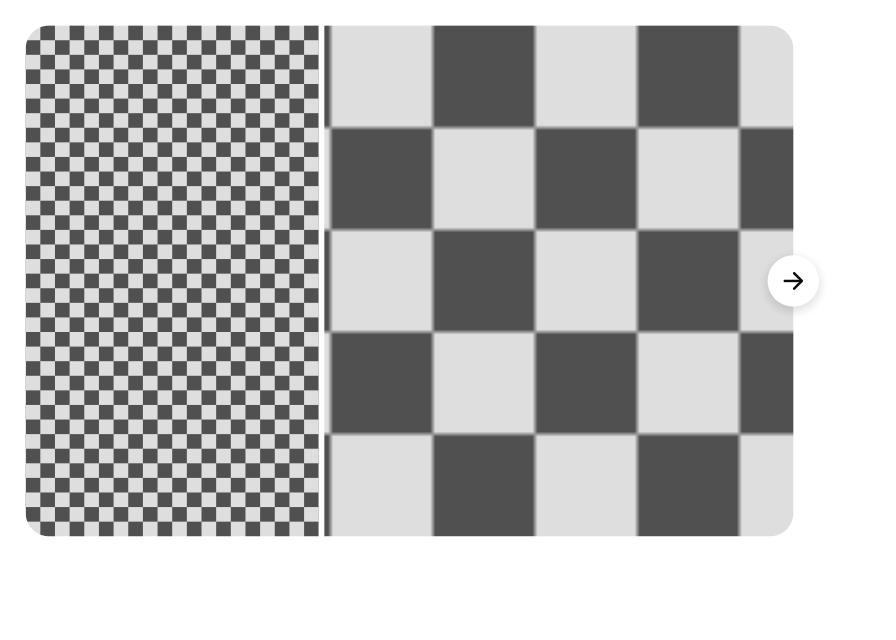
A Shadertoy shader for this pattern:

```glsl
// Layout, measured on a 768 x 549 grid stretched over the canvas
const vec2 GRID = vec2(768.0, 549.0);
const vec2 PANEL_MIN = vec2(22.0, 89.0);
const vec2 PANEL_MAX = vec2(680.0, 527.0);
const float CORNER_RADIUS = 20.0;
const float GAP_LEFT = 273.2;
const float GAP_RIGHT = 278.0;

// Checkers
const vec2 FINE_COUNT = vec2(20.0, 35.0);
const float COARSE_ROWS = 5.0;
const float COARSE_START = 283.4;
const float COARSE_SOFTNESS = 2.2;

// Round button
const vec2 BUTTON_CENTER = vec2(680.0, 308.0);
const float BUTTON_RADIUS = 22.0;
const float SHADOW_DROP = 3.0;
const float SHADOW_SPREAD = 9.0;
const float SHADOW_STRENGTH = 0.14;
const float ARROW_REACH = 7.3;
const float ARROW_HEAD = 6.6;
const float ARROW_HALF_WIDTH = 1.05;

// Colours
const vec3 PAPER = vec3(1.0);
const vec3 LIGHT = vec3(0.87);
const vec3 DARK = vec3(0.315);
const vec3 INK = vec3(0.04);

float coverage(float dist, float pixel) {
    return clamp(0.5 - dist / pixel, 0.0, 1.0);
}

float roundedBox(vec2 p, vec2 halfSize, float radius) {
    vec2 q = abs(p) - halfSize + radius;
    return length(max(q, 0.0)) + min(max(q.x, q.y), 0.0) - radius;
}

float segment(vec2 p, vec2 a, vec2 b) {
    vec2 ab = b - a;
    return length(p - a - ab * clamp(dot(p - a, ab) / dot(ab, ab), 0.0, 1.0));
}

// Soft checker whose outer rows stay crisp at the panel border
vec3 checker(vec2 p, vec2 cell, float rows, float softness) {
    vec2 q = p / cell;
    vec2 blur = softness / cell;
    q.y = clamp(q.y, blur.y, rows - blur.y);
    vec2 parity = 1.0 - 2.0 * mod(floor(q), 2.0);
    vec2 edge = 0.5 - abs(fract(q) - 0.5);
    vec2 wave = parity * clamp(edge / blur, 0.0, 1.0);
    return mix(DARK, LIGHT, 0.5 + 0.5 * wave.x * wave.y);
}

// Shaft and mirrored head strokes
float arrow(vec2 p) {
    vec2 tip = vec2(ARROW_REACH, 0.0);
    float shaft = segment(p, -tip, tip);
    float head = segment(vec2(p.x, abs(p.y)), tip, tip + ARROW_HEAD * vec2(-1.0, 1.0));
    return min(shaft, head) - ARROW_HALF_WIDTH;
}

void mainImage(out vec4 fragColor, in vec2 fragCoord) {
    vec2 p = fragCoord / iResolution.xy * GRID;
    float pixel = GRID.y / iResolution.y;
    vec2 panelSize = PANEL_MAX - PANEL_MIN;

    // Fine checker on the left, enlarged one on the right
    vec2 fineCell = vec2(GAP_LEFT - PANEL_MIN.x, panelSize.y) / FINE_COUNT;
    vec2 coarseCell = vec2(panelSize.y / COARSE_ROWS);
    vec3 fine = checker(p - PANEL_MIN, fineCell, FINE_COUNT.y, 0.5 * pixel);
    vec3 coarse = checker(p - vec2(COARSE_START, PANEL_MIN.y), coarseCell,
                          COARSE_ROWS, max(COARSE_SOFTNESS, 0.5 * pixel));
    vec3 pattern = p.x < 0.5 * (GAP_LEFT + GAP_RIGHT) ? fine : coarse;

    // Rounded panel split by the gap
    float panel = roundedBox(p - 0.5 * (PANEL_MIN + PANEL_MAX), 0.5 * panelSize, CORNER_RADIUS);
    float gap = max(GAP_LEFT - p.x, p.x - GAP_RIGHT);
    float mask = coverage(panel, pixel) * (1.0 - coverage(gap, pixel));
    vec3 color = mix(PAPER, pattern, mask);

    // Button with its shadow and arrow
    vec2 b = p - BUTTON_CENTER;
    float shadowDist = length(b + vec2(0.0, SHADOW_DROP)) - BUTTON_RADIUS;
    color *= 1.0 - SHADOW_STRENGTH * (1.0 - smoothstep(-SHADOW_SPREAD, SHADOW_SPREAD, shadowDist));
    color = mix(color, PAPER, coverage(length(b) - BUTTON_RADIUS, pixel));
    color = mix(color, INK, coverage(arrow(b), pixel));

    fragColor = vec4(color, 1.0);
}
```
